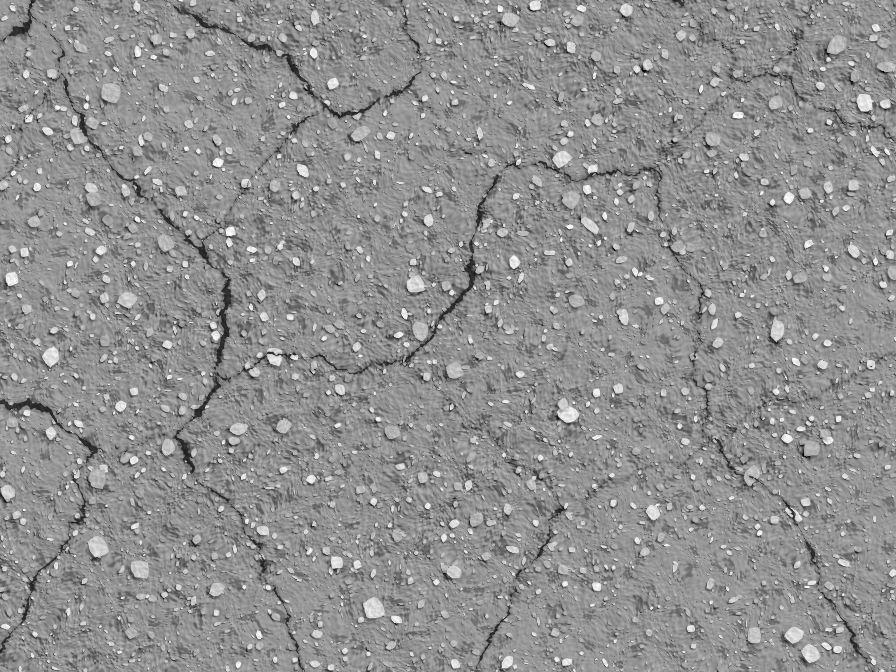
Write a WebGL 2 fragment shader that draws this texture.

```glsl
#version 300 es
precision highp float;
// Weathered grey asphalt: gritty binder, pale worn stones and a net of dark cracks.

uniform vec2 u_resolution;
out vec4 fragColor;

vec2 hash2(vec2 p) {
  vec3 q = fract(p.xyx * vec3(0.1031, 0.1030, 0.0973));
  q += dot(q, q.yzx + 33.33);
  return fract((q.xx + q.yz) * q.zy);
}

// Cellular noise: distance to the nearest scattered point.
float cellular(vec2 p) {
  vec2 base = floor(p);
  float nearest = 4.0;
  for (int y = -1; y <= 1; y++)
    for (int x = -1; x <= 1; x++) {
      vec2 id = base + vec2(x, y);
      vec2 d = id + hash2(id) - p;
      nearest = min(nearest, dot(d, d));
    }
  return sqrt(nearest);
}

// Slope of the cellular relief towards the light.
float relief(vec2 p) {
  return cellular(p - vec2(0.16, 0.2)) - cellular(p + vec2(0.16, 0.2));
}

// Layered sines bend straight lines into ragged ones.
vec2 ragged(vec2 p) {
  float amp = 0.015, freq = 17.0;
  for (int i = 0; i < 6; i++) {
    p += amp * sin(freq * p.yx + vec2(1.7, 4.1) * float(i + 1));
    amp *= 0.55;
    freq *= 2.1;
  }
  return p;
}

// Distance to the crack net; each edge has its own width, a few are closed.
float crackDistance(vec2 p, float gap) {
  vec2 base = floor(p), home = base, toHome = vec2(4.0);
  for (int y = -1; y <= 1; y++)
    for (int x = -1; x <= 1; x++) {
      vec2 id = base + vec2(x, y);
      vec2 d = id + 0.1 + 0.8 * hash2(id + 41.0) - p;
      if (dot(d, d) < dot(toHome, toHome)) { toHome = d; home = id; }
    }
  float dist = 4.0;
  for (int y = -2; y <= 2; y++)
    for (int x = -2; x <= 2; x++) {
      vec2 id = home + vec2(x, y);
      if (x == 0 && y == 0) continue;
      vec2 d = id + 0.1 + 0.8 * hash2(id + 41.0) - p;
      float edge = dot(0.5 * (d + toHome), normalize(d - toHome));
      float width = mix(-0.001, 0.0095, hash2(home + id + 7.0).x);
      dist = min(dist, edge - width * gap);
    }
  return dist;
}

// Paints one size of worn stones, each with a shadow on its lower left.
float addStones(float tone, vec2 p, float scale, float chance, vec2 tones, float grit) {
  vec2 q = p * scale, base = floor(q);
  float soft = 0.6 * scale / u_resolution.y;
  for (int y = -1; y <= 1; y++)
    for (int x = -1; x <= 1; x++) {
      vec2 id = base + vec2(x, y);
      vec2 kind = hash2(id + scale * 3.0);
      if (kind.x > chance) continue;
      vec2 shape = hash2(id + 17.0 + scale);
      vec2 d = q - id - 0.15 - 0.7 * hash2(id + 91.0);
      float turn = 6.2832 * shape.x;
      vec2 r = mat2(cos(turn), -sin(turn), sin(turn), cos(turn)) * d;
      r.y *= 1.0 + 1.1 * shape.y * shape.y;
      float radius = mix(0.17, 0.38, kind.y * kind.y);
      float dist = -4.0;
      for (int k = 0; k < 6; k++) {
        float a = 1.0472 * float(k) + 0.4 * sin(float(k) * 2.3 + 40.0 * shape.y);
        float side = radius * (0.85 + 0.22 * sin(float(k) * 4.7 + 30.0 * shape.x));
        dist = max(dist, dot(r, vec2(cos(a), sin(a))) - side);
      }
      dist = mix(dist, length(r) - radius, 0.4) + 0.25 * grit;
      float lee = max(0.0, dot(normalize(d + 1e-4), vec2(-0.6, -0.8)));
      tone -= 0.30 * lee * smoothstep(0.20, 0.0, dist);
      float face = mix(tones.x, tones.y, fract(kind.y * 7.3 + shape.x)) + 0.8 * grit;
      tone = mix(tone, face, smoothstep(soft, -soft, dist));
    }
  return tone;
}

void main() {
  vec2 p = gl_FragCoord.xy / u_resolution.y;

  // Binder: smooth in some patches, rough in others.
  float patches = sin(9.0 * p.x + 2.0 * sin(7.0 * p.y)) * sin(11.0 * p.y + 2.0 * sin(6.0 * p.x));
  vec2 bent = p + 0.004 * sin(61.0 * p.yx + 3.0 * sin(37.0 * p));
  float fine = relief(bent * 110.0);
  float grit = 0.07 * relief(bent * 31.0 + 5.0) + 0.11 * fine + 0.12 * relief(bent * 190.0);
  float tone = 0.578 - 0.018 * patches + grit * (0.9 + 0.35 * patches);

  // Worn hollows.
  tone -= 0.13 * smoothstep(0.30, 0.05, cellular(bent * 27.0 + 20.0) + 2.0 * grit);

  // Stones, from dull crumbs to large pale pieces.
  tone = addStones(tone, bent + 1.0, 125.0, 0.30, vec2(0.56, 0.76), grit);
  tone = addStones(tone, bent + 5.0, 76.0, 0.30, vec2(0.60, 0.92), grit);
  tone = addStones(tone, p + 3.0, 42.0, 0.28, vec2(0.62, 0.94), grit);
  tone = addStones(tone, p + 7.0, 23.0, 0.16, vec2(0.68, 0.92), grit);

  // Cracks: worn shoulder, then a sharp broken gap.
  float cells = 2.7;
  float gap = max(0.0, 2.1 * cellular(p * 33.0) - 0.15 + 1.2 * fine);
  float crack = crackDistance(ragged(p) * cells + 3.0, gap) / cells;
  crack += 0.0003 + 0.012 * grit;
  tone -= 0.10 * smoothstep(0.007, 0.0, crack);
  float soft = 0.7 / u_resolution.y;
  tone = mix(tone, 0.17 + 0.5 * grit, smoothstep(soft, -soft, crack));

  fragColor = vec4(vec3(clamp(tone, 0.0, 1.0)), 1.0);
}
```
